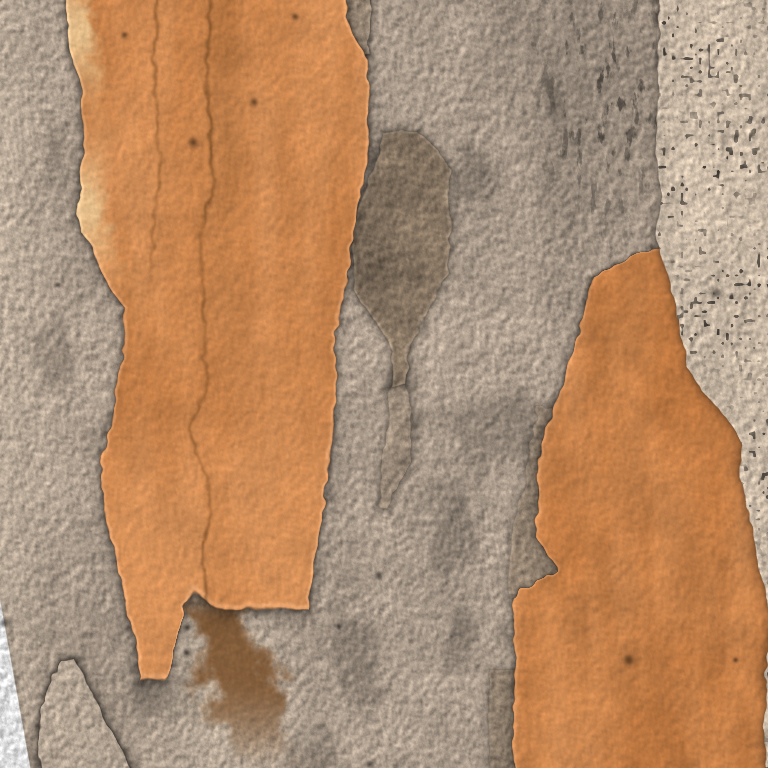
Give the GLSL for this texture, as a WebGL 1 fragment shader.

```glsl
precision highp float;
uniform vec2 u_resolution;

#define GREY vec3(0.655, 0.595, 0.535)
#define DARK_GREY vec3(0.5, 0.435, 0.365)
#define PALE vec3(0.775, 0.71, 0.635)
#define ORANGE vec3(0.83, 0.56, 0.345)
#define RUST vec3(0.73, 0.46, 0.25)
#define CREAM vec3(0.9, 0.76, 0.56)
#define STAIN vec3(0.46, 0.29, 0.14)
#define RAGGED 0.016
#define SHADOW 0.5
#define GRAIN 0.3

float hash(vec2 p) {
  vec3 q = fract(p.xyx * 0.1031);
  q += dot(q, q.yzx + 33.33);
  return fract((q.x + q.y) * q.z);
}

float noise(vec2 p) {
  vec2 i = floor(p), f = fract(p);
  f *= f * (3.0 - 2.0 * f);
  return mix(mix(hash(i), hash(i + vec2(1, 0)), f.x),
             mix(hash(i + vec2(0, 1)), hash(i + 1.0), f.x), f.y);
}

float fbm(vec2 p) {
  float sum = 0.0, amp = 0.5;
  for (int i = 0; i < 5; i++) {
    sum += amp * noise(p);
    p = mat2(1.6, 1.2, -1.2, 1.6) * p + 17.3;
    amp *= 0.5;
  }
  return sum;
}

// Straight piece of an outline: moves by shift between heights a and b
float seg(float y, float a, float b, float shift) {
  return shift * clamp((y - a) / (b - a), 0.0, 1.0);
}

float spot(vec2 d, vec2 size) {
  d /= size;
  return exp(-dot(d, d));
}

float crack(float d, float width) {
  return exp(-d * d / (width * width));
}

// Sheet of bark: shadow outside, fill inside, bright torn rim
void sheet(inout vec3 col, float d, vec3 fill, float shade, float rim) {
  float aa = 0.8 / min(u_resolution.x, u_resolution.y);
  col *= 1.0 - shade * exp(-max(-d, 0.0) / 0.005);
  col = mix(col, fill + rim * crack(d - 0.002, 0.002), smoothstep(-aa, aa, d));
}

void main() {
  vec2 p = gl_FragCoord.xy / u_resolution;
  p.y = 1.0 - p.y;
  vec2 q = p + RAGGED * (vec2(fbm(p * 16.0), fbm(p * 16.0 + 40.0)) - 0.5);
  q += 0.005 * (noise(p * 90.0) - 0.5);
  float x = q.x, y = q.y;
  float cloud = fbm(p * vec2(7, 4)) - 0.5;
  float streak = fbm(p * vec2(32, 4) + 5.0) - 0.5;
  float mottle = fbm(p * 28.0 + 3.0) - 0.5;

  // Grey bark with a crackled field at the top
  vec3 grey = GREY * (1.0 + 0.25 * cloud + 0.16 * mottle + 0.12 * streak);
  float crackle = smoothstep(0.56, 0.72, fbm(p * vec2(110, 45)));
  grey *= 1.0 - spot(p - vec2(0.79, 0.12), vec2(0.09, 0.2)) * (0.1 + 0.4 * crackle);
  grey *= 1.0 - 0.16 * smoothstep(0.55, 0.7, fbm(p * vec2(15, 9) + 60.0));
  grey = mix(grey, PALE, 0.5 - 0.5 * smoothstep(0.0, 0.1, p.x));
  vec3 dark = DARK_GREY * (1.0 + 0.5 * mottle + 0.2 * cloud);
  vec3 col = grey;

  // Pale streak and brown stain under the long patch
  float below = smoothstep(0.76, 0.81, y);
  col = mix(col, PALE, 0.7 * below * spot(p - vec2(0.29, 0.88), vec2(0.07, 0.14)));
  float stain = smoothstep(0.055, 0.015, abs(x - 0.09 - 0.25 * y) + 0.12 * mottle);
  col = mix(col, STAIN, 0.8 * below * stain * smoothstep(1.02, 0.88, y));

  // Dark flakes on the grey bark
  float flakeL = 0.5 + seg(y, 0.17, 0.3, -0.04) + seg(y, 0.38, 0.46, 0.053)
               + seg(y, 0.5, 0.62, -0.022);
  float flakeR = 0.54 + seg(y, 0.17, 0.22, 0.045) + seg(y, 0.35, 0.45, -0.052)
               + seg(y, 0.6, 0.66, -0.035);
  float flake = min(x - flakeL, flakeR - x);
  sheet(col, min(flake, min(y - 0.48, 0.66 - y)), mix(dark, grey, 0.55), 0.35, 0.0);
  sheet(col, min(flake, min(y - 0.17, 0.5 - y)), dark, 0.4, 0.06);
  sheet(col, min(min(x - 0.445, 0.482 - x), 0.07 - y), mix(dark, grey, 0.4), SHADOW, 0.05);

  // Curved flake and bright corner at the lower left
  float arch = 0.05 + 2.2 * (0.98 - y) * (0.98 - y);
  float curl = min(min(x - arch, 0.5 * y - 0.33 - x), y - 0.86);
  sheet(col, curl, mix(grey, PALE, 0.45), 0.6, 0.0);
  sheet(col, 0.18 * (p.y - 0.78) - p.x, vec3(0.87), 0.1, 0.0);

  // Long orange patch with veins and a creamy rim
  float longL = 0.09 + seg(y, 0.06, 0.12, 0.02) + seg(y, 0.12, 0.3, -0.008)
              + seg(y, 0.3, 0.4, 0.06) + seg(y, 0.46, 0.6, -0.027) + seg(y, 0.65, 0.88, 0.05);
  float longR = 0.45 + seg(y, 0.02, 0.08, 0.03) + seg(y, 0.2, 0.45, -0.045)
              + seg(y, 0.55, 0.8, -0.035);
  float foot = 0.885 - 0.09 * smoothstep(0.215, 0.245, x) - 0.025 * crack(x - 0.255, 0.02);
  vec3 wood = mix(ORANGE, RUST, clamp(0.22 + 1.5 * cloud + 1.1 * streak, 0.0, 1.0));
  wood *= 1.0 + 0.16 * mottle;
  float cream = smoothstep(0.04, 0.015, x - longL + 0.06 * mottle);
  wood = mix(wood, CREAM, 0.9 * cream * max(crack(y - 0.04, 0.07), crack(y - 0.27, 0.06)));
  float bend = 0.035 * (fbm(vec2(2.0, p.y * 9.0)) - 0.5);
  float veins = 0.6 * crack(x - 0.2 - bend, 0.003) * smoothstep(0.42, 0.25, y)
              + 0.65 * crack(x - 0.265 - 1.6 * bend, 0.003)
              + 0.25 * crack(x - 0.29 - bend, 0.022) * smoothstep(0.55, 0.3, y);
  wood = mix(wood, STAIN, veins * (0.45 + 0.5 * noise(p * 30.0)));
  sheet(col, min(min(x - longL, longR - x), 0.5 * (foot - y)), wood, SHADOW, 0.09);

  // Broad rust patch with a dark flank
  float broadL = 0.85 + seg(y, 0.32, 0.36, -0.075) + seg(y, 0.36, 0.6, -0.075)
               + seg(y, 0.7, 0.74, 0.03) + seg(y, 0.745, 0.78, -0.06);
  float flank = min(x - 0.7 + seg(y, 0.55, 0.7, 0.035), min(0.775 - y, y - 0.53));
  flank = max(flank, min(x - 0.637, y - 0.87));
  sheet(col, min(flank, broadL - x), mix(dark, grey, 0.3), 0.3, 0.03);
  vec3 rust = mix(RUST, ORANGE, clamp(0.3 + 1.6 * cloud + 1.2 * streak, 0.0, 1.0));
  sheet(col, min(x - broadL, y - 0.32), rust * (1.0 + 0.24 * mottle), SHADOW, 0.07);

  // Pale speckled strip
  float stripL = 0.856 + seg(y, 0.3, 0.48, 0.04) + seg(y, 0.48, 0.58, 0.068)
               + seg(y, 0.62, 0.8, 0.035);
  float specks = smoothstep(0.77, 0.88, noise(p * 170.0)) * noise(p * 14.0);
  vec3 strip = PALE * (1.0 + 0.2 * streak + 0.14 * mottle) * (1.0 - 0.7 * specks);
  sheet(col, x - stripL, strip, 0.35, 0.04);

  // Scattered knots
  for (int i = 0; i < 14; i++) {
    vec2 id = vec2(i, 3.7);
    float r = length(p - vec2(hash(id), hash(id + 4.4))) / mix(0.003, 0.007, hash(id + 9.1));
    col *= 1.0 - 0.45 * exp(-r * r);
  }

  // Fine relief, weaker on the smooth orange wood
  vec2 g = p * vec2(150, 125);
  float relief = fbm(g) - fbm(g + 0.5) + 0.3 * (noise(p * 270.0) - 0.5);
  col *= 1.0 + mix(1.7, 0.65, smoothstep(0.12, 0.28, col.r - col.b)) * GRAIN * relief;
  gl_FragColor = vec4(col, 1.0);
}
```
